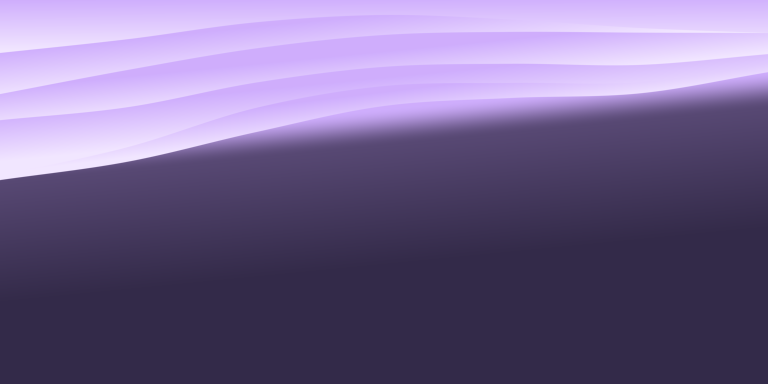
This background is drawn by a Shadertoy shader. Its source:

```glsl
const vec3 LAVENDER = vec3(0.81, 0.68, 0.99);
const vec3 PALE = vec3(0.945, 0.90, 1.0);
const vec3 PURPLE = vec3(0.345, 0.285, 0.455);
const vec3 NIGHT = vec3(0.20, 0.165, 0.285);
const float TILT = 0.195;

// Smooth curve through seven evenly spaced depths
float curveDepth(float x, float knots[7]) {
    float s = clamp(x, 0.0, 1.0) * 6.0;
    int i = min(int(s), 5);
    float t = s - float(i);
    float b = knots[i];
    float c = knots[i + 1];
    float a = i > 0 ? knots[max(i - 1, 0)] : 2.0 * b - c;
    float d = i < 5 ? knots[min(i + 2, 6)] : 2.0 * c - b;
    return b + 0.5 * t * (c - a + t * (2.0 * a - 5.0 * b + 4.0 * c - d
             + t * (3.0 * (b - c) + d - a)));
}

// Coverage of the region below a curve, softened over one pixel
float below(vec2 p, float knots[7], float pixel) {
    float edge = curveDepth(p.x, knots);
    return smoothstep(-0.75 * pixel, 0.75 * pixel, p.y - edge);
}

// Distance beneath a sloping line that starts at the left side
float slopeDepth(vec2 p, float start, float tilt) {
    return p.y - start + tilt * p.x;
}

// Lavender fading to pale along a sloping axis
vec3 bandColor(vec2 p, float start, float tilt, float span) {
    float t = clamp(slopeDepth(p, start, tilt) / span, 0.0, 1.0);
    return mix(LAVENDER, PALE, t);
}

// Lavender glow sinking into purple, then into night
vec3 groundColor(vec2 p, float start, float tilt) {
    float t = slopeDepth(p, start, tilt);
    vec3 ground = mix(PURPLE, NIGHT, clamp(t / 0.32, 0.0, 1.0));
    return mix(LAVENDER, ground, smoothstep(-0.09, 0.008, t));
}

void mainImage(out vec4 fragColor, in vec2 fragCoord) {
    // Depth is measured down from the top edge
    vec2 p = fragCoord / iResolution.xy;
    p.y = 1.0 - p.y;
    float pixel = 1.0 / iResolution.y;

    // Wave edges from top to bottom
    float crest[7] = float[7](0.138, 0.102, 0.058, 0.039, 0.051, 0.073, 0.086);
    float upper[7] = float[7](0.245, 0.182, 0.126, 0.091, 0.083, 0.085, 0.086);
    float middle[7] = float[7](0.313, 0.279, 0.215, 0.174, 0.166, 0.169, 0.141);
    float lower[7] = float[7](0.458, 0.383, 0.281, 0.224, 0.216, 0.214, 0.167);
    float shore[7] = float[7](0.469, 0.421, 0.344, 0.276, 0.255, 0.243, 0.188);

    // Overlapping bands
    vec3 color = bandColor(p, 0.0, 0.01, 0.13);
    color = mix(color, bandColor(p, 0.135, TILT, 0.12), below(p, crest, pixel));
    color = mix(color, bandColor(p, 0.232, TILT, 0.10), below(p, upper, pixel));
    color = mix(color, bandColor(p, 0.300, TILT, 0.12), below(p, middle, pixel));
    color = mix(color, bandColor(p, 0.360, 0.24, 0.09), below(p, lower, pixel));

    // Dark foreground
    color = mix(color, groundColor(p, 0.469, TILT), below(p, shore, pixel));
    fragColor = vec4(color, 1.0);
}
```
